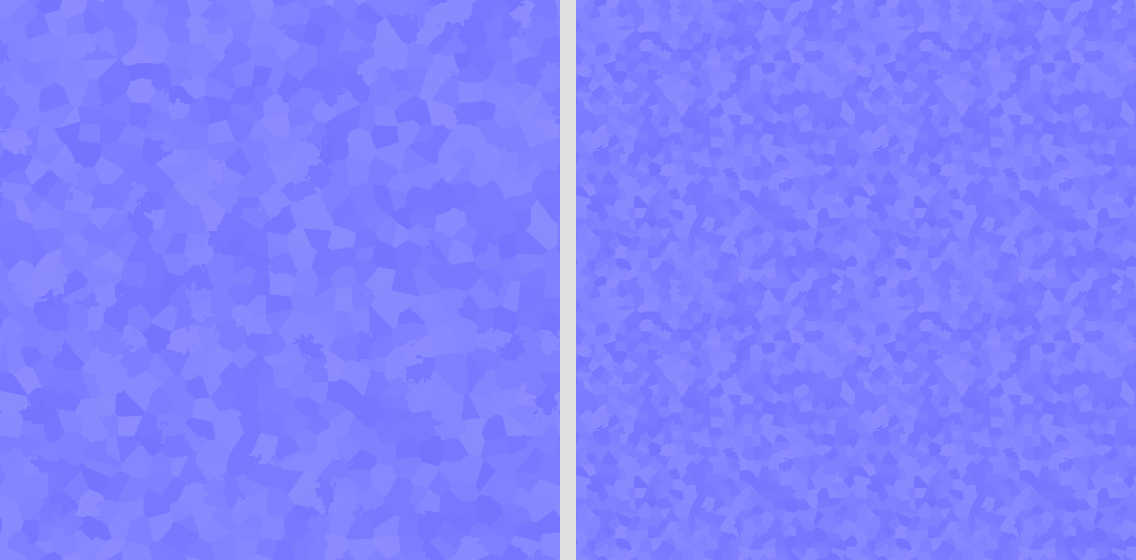
Left, the tile; right, the same tile 2 across and 2 down.
A WebGL 2 fragment shader for this texture map:

```glsl
#version 300 es
precision highp float;
// Flat, pale blue-violet facets: a tileable normal map of irregular grains.
// A jittered Voronoi grid gives each grain one tone; wrapping noise bends
// the borders and frays them in patches, leaving the others straight.

uniform vec2 u_resolution;
out vec4 fragColor;

const float CELLS = 27.0;          // grains along each side
const float JITTER = 1.0;          // scatter of the grain centres
const float TONE_LOW = 0.453;      // darkest red and green
const float TONE_HIGH = 0.547;     // lightest red and green
const float BLUE = 1.0;
const float BEND_PERIOD = 36.0;    // slow curving of borders
const float BEND_AMOUNT = 0.22;
const float FRAY_PERIOD = 110.0;   // ragged teeth on borders
const float FRAY_AMOUNT = 0.55;
const float PATCH_PERIOD = 23.0;   // where borders are frayed

float hash(vec2 p) {
    return fract(sin(dot(p, vec2(127.1, 311.7))) * 43758.5453);
}

vec2 hash2(vec2 p) {
    return vec2(hash(p), hash(p + vec2(37.3, 71.9)));
}

// Value noise that repeats after a whole number of lattice steps.
float wrapNoise(vec2 uv, float period, float seed) {
    vec2 p = uv * period;
    vec2 i = floor(p);
    vec2 f = p - i;
    f = f * f * (3.0 - 2.0 * f);
    vec2 a = mod(i, period) + seed;
    vec2 b = mod(i + 1.0, period) + seed;
    float bottom = mix(hash(a), hash(vec2(b.x, a.y)), f.x);
    float top = mix(hash(vec2(a.x, b.y)), hash(b), f.x);
    return mix(bottom, top, f.y);
}

vec2 wrapNoise2(vec2 uv, float period, float seed) {
    return vec2(wrapNoise(uv, period, seed),
                wrapNoise(uv, period, seed + 19.7)) - 0.5;
}

// Border displacement, in grain widths.
vec2 borderWarp(vec2 uv) {
    float frayed = smoothstep(0.48, 0.80, wrapNoise(uv, PATCH_PERIOD, 5.3));
    vec2 bend = wrapNoise2(uv, BEND_PERIOD, 11.1) * BEND_AMOUNT;
    vec2 teeth = wrapNoise2(uv, FRAY_PERIOD, 23.9)
               + 0.5 * wrapNoise2(uv, FRAY_PERIOD * 2.0, 41.7);
    return frayed * (bend + teeth * FRAY_AMOUNT);
}

// Tone of the nearest grain, blended over one pixel at its border.
float grainTone(vec2 p, float pixel) {
    vec2 base = floor(p);
    float nearest = 1e3;
    float second = 1e3;
    vec2 nearSite = vec2(0.0);
    vec2 secondSite = vec2(0.0);
    float nearTone = 0.0;
    float secondTone = 0.0;

    for (int y = -2; y <= 2; y++) {
        for (int x = -2; x <= 2; x++) {
            vec2 cell = base + vec2(x, y);
            vec2 id = mod(cell, CELLS);
            vec2 site = cell + 0.5 + JITTER * (hash2(id + 3.1) - 0.5);
            vec2 offset = site - p;
            float d = dot(offset, offset);
            float tone = hash(id + 57.7);
            if (d < nearest) {
                second = nearest;
                secondSite = nearSite;
                secondTone = nearTone;
                nearest = d;
                nearSite = site;
                nearTone = tone;
            } else if (d < second) {
                second = d;
                secondSite = site;
                secondTone = tone;
            }
        }
    }

    float gap = max(length(secondSite - nearSite), 1e-4);
    float border = (second - nearest) / (2.0 * gap);
    float inside = smoothstep(-pixel, pixel, border);
    return mix(secondTone, nearTone, inside);
}

void main() {
    vec2 uv = gl_FragCoord.xy / u_resolution;
    float pixel = 0.75 * CELLS / min(u_resolution.x, u_resolution.y);
    float tone = grainTone(uv * CELLS + borderWarp(uv), pixel);
    float slope = mix(TONE_LOW, TONE_HIGH, tone);
    fragColor = vec4(slope, slope, BLUE, 1.0);
}
```
